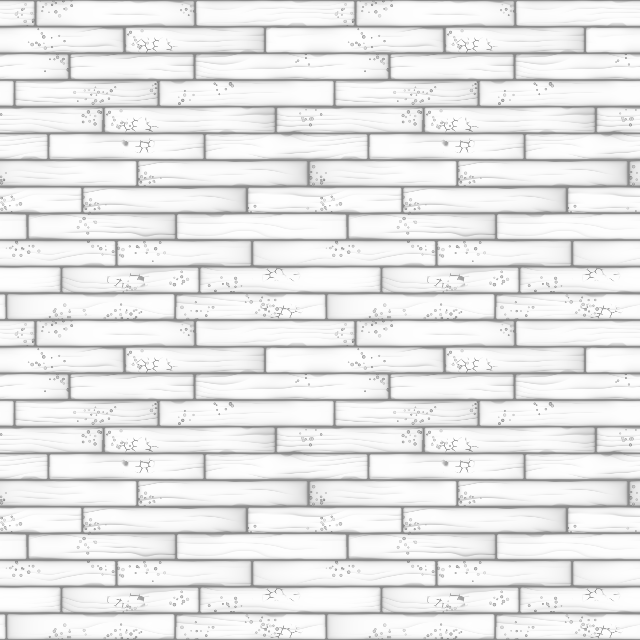
This texture map is drawn by a Shadertoy shader. Its source:

```glsl
// Tiling whitewashed plank wall: staggered boards with grain, pits, cracks and worn edges.
#define TILES 2.0          // repeats across and down
#define ROWS 12.0          // plank rows per repeat
#define JOINT_WIDTH 0.055  // in row heights, as all lengths below
#define CORNER 0.11
#define GRAIN_LINES 5.0
#define GRAIN_DEPTH 0.27
#define PIT_CELL 0.18
#define PIT_CHANCE 0.72
#define CRACK_DEPTH 0.36
#define EDGE_SHADE 0.25
#define JOINT_COLOR vec3(0.54)
#define PAINT_COLOR vec3(0.995)

float hash(vec2 p) {
    vec3 q = fract(p.xyx * 0.1031);
    q += dot(q, q.yzx + 33.33);
    return fract((q.x + q.y) * q.z);
}

float noise(vec2 p) {
    vec2 i = floor(p), f = fract(p);
    f = f * f * (3.0 - 2.0 * f);
    return mix(mix(hash(i), hash(i + vec2(1, 0)), f.x),
               mix(hash(i + vec2(0, 1)), hash(i + vec2(1, 1)), f.x), f.y);
}

// Signed distance to the plank outline, positive inside.
float plankInside(vec2 p, float len) {
    vec2 q = abs(p - 0.5 * vec2(len, 1.0)) - 0.5 * vec2(len, 1.0) + CORNER;
    return CORNER - length(max(q, 0.0)) - min(max(q.x, q.y), 0.0);
}

// Wavy strokes: a crisp upper side and a soft fade on the other.
float grain(vec2 p, float seed, float px) {
    float bend = noise(vec2(p.x * 0.6, p.y * 1.6) + seed);
    float g = p.y * GRAIN_LINES + 2.2 * bend + 0.35 * noise(vec2(p.x * 1.8, seed));
    float id = floor(g), f = fract(g);
    float taper = smoothstep(0.4, 0.85, noise(vec2(p.x * 0.6 + id * 7.3, id + seed)));
    float soft = min(0.8 * px * GRAIN_LINES, 0.5);
    return smoothstep(0.0, soft, f) * exp(-5.0 * f) * taper;
}

// How likely pits are at p: up to two clusters per plank.
float pitDensity(vec2 p, float len, float seed) {
    float density = 0.0;
    for (int i = 0; i < 2; i++) {
        vec2 key = vec2(seed, 11.0 + 5.0 * float(i));
        vec2 center = vec2(len * hash(key), 0.15 + 0.7 * hash(key + 1.7));
        float here = step(0.3, hash(key + 3.1));
        float reach = 0.45 + 0.75 * hash(key + 4.3);
        float d = length((p - center) / vec2(reach, 0.5));
        density = max(density, here * (1.0 - smoothstep(0.3, 1.0, d)));
    }
    return density;
}

float pits(vec2 p, float len, float seed, float px) {
    float dark = 0.0;
    vec2 cell = floor(p / PIT_CELL);
    for (int j = -1; j <= 1; j++)
    for (int i = -1; i <= 1; i++) {
        vec2 c = cell + vec2(i, j), key = c + seed;
        vec2 center = PIT_CELL * (c + vec2(hash(key + 2.3), hash(key + 8.9)));
        float chance = PIT_CHANCE * pitDensity(center, len, seed);
        if (hash(key + 5.7) > chance) continue;
        float radius = mix(0.025, 0.065, hash(key + 13.1));
        float d = length(p - center) - radius;
        float fill = 1.0 - smoothstep(-0.6 * px, 0.6 * px, d);
        float rim = smoothstep(-0.04, 0.0, d);
        dark = max(dark, fill * (0.20 + 0.25 * rim) * mix(0.4, 1.1, hash(key + 17.9)));
    }
    return dark;
}

// Forked hairlines: broken cell borders inside one patch of some planks.
float cracks(vec2 p, float len, float seed, float px) {
    vec2 center = vec2(len * (0.2 + 0.6 * hash(vec2(seed, 31.0))), 0.25 + 0.5 * hash(vec2(seed, 33.0)));
    float patchMask = 1.0 - smoothstep(0.6, 1.0, length((p - center) / vec2(1.0, 0.35)));
    patchMask *= step(0.7, hash(vec2(seed, 37.0)));
    vec2 q = p * vec2(3.5, 4.5), cell = floor(q);
    float near = 9.0, next = 9.0;
    for (int j = -1; j <= 1; j++)
    for (int i = -1; i <= 1; i++) {
        vec2 c = cell + vec2(i, j), key = c + seed;
        float d = length(c + vec2(hash(key), hash(key + 6.1)) - q);
        next = min(next, max(near, d));
        near = min(near, d);
    }
    float gaps = smoothstep(0.4, 0.6, noise(p * 4.0 + seed + 19.0));
    return patchMask * gaps * (1.0 - smoothstep(0.04, 0.08 + 3.0 * px, next - near));
}

void mainImage(out vec4 fragColor, in vec2 fragCoord) {
    float px = TILES * ROWS / iResolution.y;
    vec2 pos = fract(fragCoord / iResolution.xy * TILES) * ROWS;

    // Two planks per row, staggered by a golden-ratio step.
    float row = floor(pos.y);
    float start = ROWS * (0.02 + 0.45 * fract(row * 0.382));
    float first = ROWS * (0.38 + 0.20 * hash(vec2(row, 3.0)));
    float x = mod(pos.x - start, ROWS);
    float second = step(first, x);
    vec2 p = vec2(x - second * first, pos.y - row);
    float len = mix(first, ROWS - first, second);
    float seed = floor(200.0 * hash(vec2(row, 7.0 + second))) + row + 0.37;

    // Surface wear
    float dark = GRAIN_DEPTH * mix(0.4, 1.4, hash(vec2(seed, 43.0))) * grain(p, seed, px);
    dark = max(dark, pits(p, len, seed, px));
    dark = max(dark, CRACK_DEPTH * cracks(p, len, seed, px));

    // Soft shade at the ends and along the outline
    float inside = plankInside(p, len);
    float leftShade = pow(hash(vec2(seed, 47.0)), 3.0) * exp(-p.x / 0.6);
    float rightShade = pow(hash(vec2(seed, 53.0)), 3.0) * exp((p.x - len) / 0.6);
    float cloud = smoothstep(0.3, 0.9, noise(vec2(p.x * 0.8, p.y) + seed + 61.0));
    dark += 0.16 * (leftShade + rightShade) + 0.12 * cloud * exp(-max(inside, 0.0) / 0.15);

    // Wavy joint line, chipped long edges
    float side = step(0.5, p.y);
    float wave = noise(vec2(p.x * 1.6, seed + 5.0 * side));
    float joint = JOINT_WIDTH * (0.35 + 0.4 * wave);
    dark += EDGE_SHADE * exp(-max(inside - joint, 0.0) / 0.04);
    float chip = 0.14 * smoothstep(0.62, 0.9, noise(vec2(p.x * 1.3, seed + 9.0 * side)));
    float edgeY = 0.5 - abs(p.y - 0.5);
    dark += 0.11 * smoothstep(0.0, 0.05, chip) * (1.0 - smoothstep(chip - px, chip + px, edgeY));
    float face = smoothstep(joint - 0.6 * px, joint + 0.6 * px, inside);

    vec3 color = PAINT_COLOR * (1.0 - min(dark, 0.45));
    fragColor = vec4(mix(JOINT_COLOR, color, face), 1.0);
}
```
